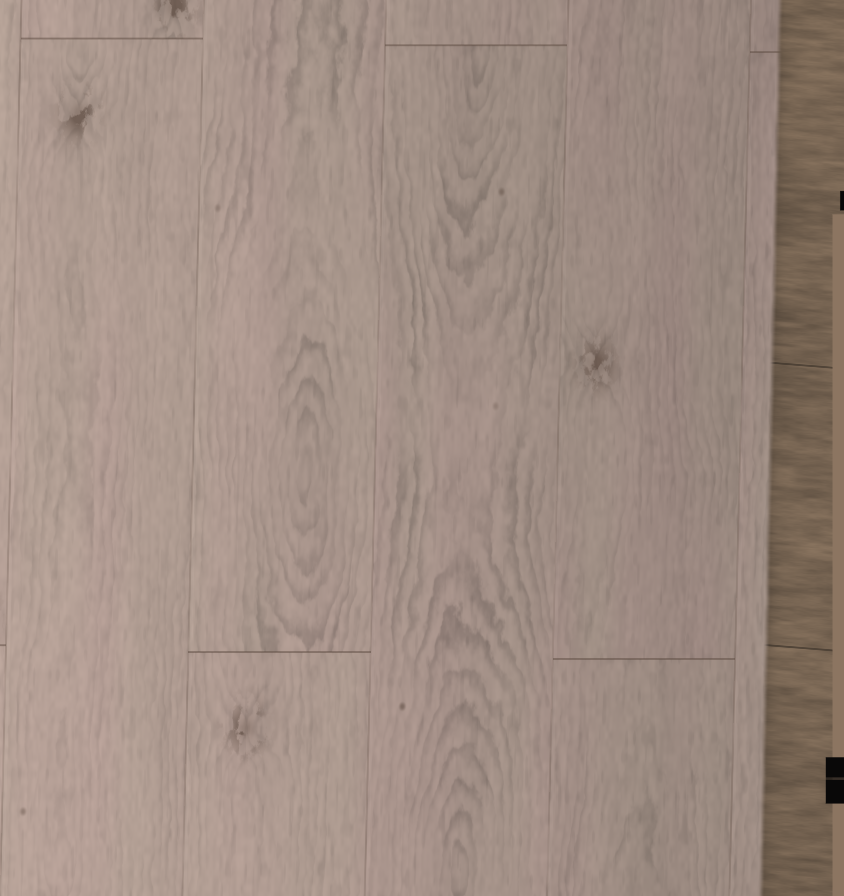
Give the GLSL for this texture, as a WebGL 1 fragment shader.

```glsl
precision highp float;
// Pale oak plank floor with staggered joints, beside a strip of darker boards

uniform vec2 u_resolution;

#define PLANK_WIDTH 0.2035
#define PLANK_LENGTH 1.37
#define LEAN 0.024
#define FIGURE_SPAN 0.92
#define RING_DENSITY 98.0
#define RING_CONTRAST 0.105
#define FIBRE_CONTRAST 0.075
#define SEAM_HALF_WIDTH 0.0005
#define FLOOR_EDGE 0.849
#define PALE_OAK vec3(0.648, 0.573, 0.537)
#define DARK_OAK vec3(0.460, 0.388, 0.318)
#define SEAM_COLOUR vec3(0.36, 0.29, 0.25)

float hash(vec2 p) {
  vec3 q = fract(vec3(p.xyx) * 0.1031);
  q += dot(q, q.yzx + 33.33);
  return fract((q.x + q.y) * q.z);
}

float noise(vec2 p) {
  vec2 i = floor(p), f = fract(p);
  f = f * f * (3.0 - 2.0 * f);
  return mix(mix(hash(i), hash(i + vec2(1.0, 0.0)), f.x),
             mix(hash(i + vec2(0.0, 1.0)), hash(i + 1.0), f.x), f.y);
}

float fbm(vec2 p) {
  float sum = 0.0, amp = 0.5;
  for (int k = 0; k < 4; k++) {
    sum += amp * noise(p);
    p = p * 2.03 + 17.0;
    amp *= 0.5;
  }
  return sum;
}

float line(float d, float halfWidth) {
  float px = 1.0 / u_resolution.y;
  return 1.0 - smoothstep(halfWidth, halfWidth + px, abs(d));
}

float box(vec2 p, vec2 centre, vec2 halfSize) {
  vec2 d = abs(p - centre) - halfSize;
  return 1.0 - smoothstep(0.0, 1.5 / u_resolution.y, max(d.x, d.y));
}

// Figure of a board: eye across, eye along, squash along the grain, knottiness
vec4 boardFigure(float column, float row) {
  float seed = hash(vec2(column + 20.0, row + 9.0));
  if (row < -0.5) {
    if (column < -0.5) return vec4(0.6, seed, 0.05, 0.0);
    if (column < 1.5) return vec4(0.33, 0.366, 0.07, 1.0);
    if (column < 2.5) return vec4(0.52, 0.45, 0.28, 0.0);
    if (column < 3.5) return vec4(0.50, 0.14, 0.18, 0.3);
  } else {
    if (column < 0.5) return vec4(0.84, 0.036, 0.07, 1.0);
    if (column < 1.5) return vec4(0.62, 0.20, 0.26, 0.0);
    if (column < 3.5) return vec4(0.20, 0.328, 0.06, 0.9);
  }
  return vec4(0.4, seed, 0.05, 0.0);
}

vec3 paleFloor(vec2 p) {
  // Column and board coordinates
  float u = (p.x - LEAN * p.y) / PLANK_WIDTH;
  float column = floor(u);
  float across = u - column;
  float joint = mix(0.957, 0.276, mod(column, 2.0)) - 0.0038 * column;
  float row = floor((p.y - joint) / PLANK_LENGTH);
  float along = p.y - joint - row * PLANK_LENGTH;
  vec4 figure = boardFigure(column, row);
  vec2 seed = vec2(column * 7.3 + 40.0, row * 11.7 + 60.0);

  // Growth rings around the eye; the sine joins neighbouring eyes smoothly
  float turn = 3.14159265 / FIGURE_SPAN;
  float dy = sin((along - figure.y) * turn) / turn;
  vec2 g = vec2((across - figure.x) * PLANK_WIDTH, along);
  vec2 d = vec2(g.x, dy);
  d.x += 0.02 * (noise(vec2(along * 5.0, seed.x)) - 0.5) * smoothstep(0.0, 0.1, abs(dy));
  float rings = length(vec2(d.x, dy * figure.z));
  float arch = smoothstep(0.3, 0.9, abs(dy) * figure.z / (rings + 0.002));
  rings += 0.022 * (fbm(g * vec2(20.0, 6.0) + seed) - 0.47);
  rings += 0.009 * (fbm(g * vec2(80.0, 45.0) + seed) - 0.47);
  float nearest = mod(along - figure.y + 0.5 * FIGURE_SPAN, FIGURE_SPAN) - 0.5 * FIGURE_SPAN;
  float knot = length(vec2(g.x, nearest * 0.75));
  float halo = figure.w * exp(-knot * knot * 900.0);
  rings += 0.03 * halo;
  float phase = fract(rings * RING_DENSITY);
  float lateWood = smoothstep(0.0, 0.72, phase) * (1.0 - smoothstep(0.72, 1.0, phase));
  float plain = smoothstep(0.04, 0.17, figure.z);
  float strength = smoothstep(0.15, 0.8, fbm(vec2(rings * 45.0, along * 9.0) + seed));
  strength *= mix(0.6, mix(0.7, 1.5, arch), plain) + 0.6 * halo;
  float shade = 1.02 - RING_CONTRAST * lateWood * lateWood * strength;
  float heart = exp(-dot(d, d * vec2(900.0, 50.0))) * (1.0 - figure.w);
  shade -= 0.04 * heart * plain + 0.04 * halo;

  // Fibres, short dark pores and broad streaks
  float fibre = noise(vec2(p.x - LEAN * p.y, p.y * 0.45) * 260.0);
  float pore = noise(g * vec2(290.0, 34.0) + seed);
  shade += FIBRE_CONTRAST * (0.6 * fibre + 0.4 * pore - 0.5);
  shade -= 0.04 * smoothstep(0.68, 0.92, noise(g * vec2(230.0, 45.0) + seed + 9.0));
  shade += 0.08 * (fbm(g * vec2(30.0, 2.5) + seed) - 0.47);

  // Board tone and slow fall of light from the left
  shade += 0.02 * (hash(seed) - 0.5) + 0.04 * (0.5 - p.y) + 0.21 * (0.42 - p.x);
  vec3 colour = PALE_OAK * shade;
  float tint = noise(g * vec2(25.0, 3.0) + seed + 5.0) - 0.5;
  colour += tint * vec3(0.008, -0.008, 0.004);

  // Cracked knots and scattered pin knots
  float crack = smoothstep(0.45, 0.62, fbm(g * vec2(110.0, 75.0) + seed));
  float core = 0.5 * exp(-knot * knot * 14000.0) + crack * exp(-knot * knot * 2600.0);
  colour = mix(colour, SEAM_COLOUR, min(0.7, 0.65 * core * figure.w));
  vec2 cell = vec2(across * 2.0, along * 7.0);
  vec2 id = floor(cell) + seed;
  vec2 pin = (fract(cell) - 0.2 - 0.6 * vec2(hash(id + 3.1), hash(id + 8.7))) * vec2(0.1, 0.11);
  float isPin = step(0.93, hash(id)) * (0.25 + 0.3 * hash(id + 5.3));
  colour = mix(colour, SEAM_COLOUR, isPin * (1.0 - smoothstep(0.0005, 0.005, length(pin))));

  // Long seams are faint and broken, end joints darker
  float side = (across - step(0.5, across)) * PLANK_WIDTH;
  float end = along - step(0.5 * PLANK_LENGTH, along) * PLANK_LENGTH;
  float worn = 0.04 + 0.26 * noise(vec2(p.y * 22.0, floor(u + 0.5) * 3.7));
  colour += 0.015 * line(side - 0.003, 0.001);
  colour = mix(colour, SEAM_COLOUR, worn * line(side, SEAM_HALF_WIDTH));
  return mix(colour, SEAM_COLOUR, 0.5 * line(end, SEAM_HALF_WIDTH));
}

vec3 darkStrip(vec2 p, float inset) {
  // Crosswise grain and joints
  float y = p.y + 0.08 * inset;
  float grain = fbm(vec2(p.x * 32.0, y * 180.0)) - 0.47;
  float streak = fbm(vec2(p.x * 9.0, y * 20.0) + 31.0) - 0.47;
  vec3 colour = DARK_OAK * (1.0 + 0.38 * grain + 0.2 * streak);
  float gap = mod(y - 0.28 + 0.1575, 0.315) - 0.1575;
  colour = mix(colour, DARK_OAK * 0.5, 0.65 * line(gap, 0.0005) * step(y, 0.75));
  colour *= 1.0 - 0.15 * exp(-inset * 130.0);

  // Tan rail and black clips at the far side
  colour = mix(colour, vec3(0.55, 0.46, 0.38), box(p, vec2(0.96, 0.35), vec2(0.030, 0.41)));
  float clip = box(p, vec2(0.96, 0.776), vec2(0.0215, 0.010));
  clip = max(clip, box(p, vec2(0.96, 0.129), vec2(0.0375, 0.025)));
  clip *= 1.0 - 0.35 * line(p.y - 0.131, 0.0008);
  return mix(colour, vec3(0.035, 0.03, 0.03), clip);
}

void main() {
  vec2 p = gl_FragCoord.xy / u_resolution.y;
  float ragged = 0.002 * (fbm(vec2(p.y * 30.0, 2.0)) - 0.47);
  float inset = p.x - FLOOR_EDGE - 0.0215 * p.y - ragged;
  vec3 colour = paleFloor(p);
  colour += 0.05 * exp(-abs(inset) * 80.0) * noise(vec2(p.x * 160.0 + p.y * 30.0, p.y * 14.0));
  colour = mix(colour, darkStrip(p, max(inset, 0.0)), smoothstep(-0.004, 0.004, inset));
  gl_FragColor = vec4(clamp(colour, 0.0, 1.0), 1.0);
}
```
